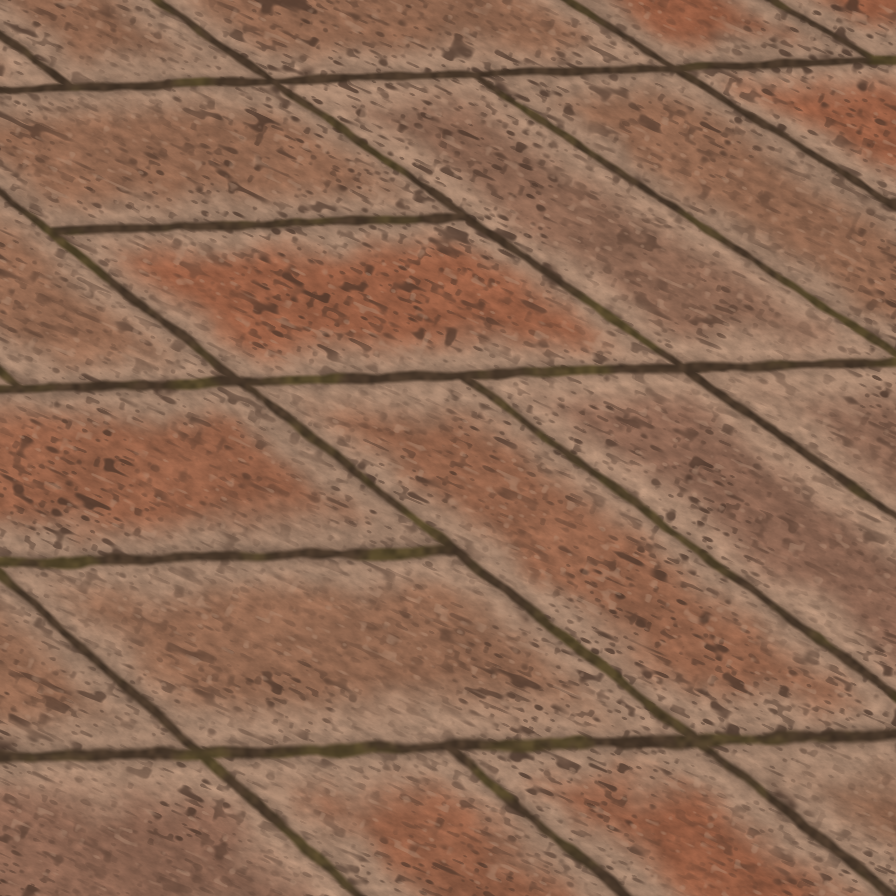
Reproduce this texture procedurally as a WebGL 2 fragment shader.

```glsl
#version 300 es
precision highp float;

uniform vec2 u_resolution;
out vec4 fragColor;

const vec3 RIM = vec3(0.655, 0.525, 0.435);
const vec3 CLAY = vec3(0.545, 0.385, 0.295);
const vec3 RED_CLAY = vec3(0.57, 0.345, 0.245);
const vec3 UMBER = vec3(0.50, 0.375, 0.31);
const vec3 PIT = vec3(0.27, 0.195, 0.155);
const vec3 JOINT = vec3(0.255, 0.195, 0.145);
const vec3 MOSS = vec3(0.30, 0.25, 0.145);

float hash(vec2 p) {
  vec3 q = fract(vec3(p.xyx) * 0.1031);
  q += dot(q, q.yzx + 33.33);
  return fract((q.x + q.y) * q.z);
}

float noise(vec2 p) {
  vec2 i = floor(p), f = fract(p);
  f = f * f * (3.0 - 2.0 * f);
  float low = mix(hash(i), hash(i + vec2(1, 0)), f.x);
  float high = mix(hash(i + vec2(0, 1)), hash(i + vec2(1, 1)), f.x);
  return mix(low, high, f.y);
}

float fbm(vec2 p) {
  float sum = 0.0, amp = 0.5;
  for (int i = 0; i < 4; i++) {
    sum += amp * noise(p);
    p = p * 2.03 + 17.1;
    amp *= 0.5;
  }
  return sum / 0.9375;
}

float roundBox(vec2 p, vec2 halfSize, float radius) {
  vec2 q = abs(p) - halfSize + radius;
  return length(max(q, 0.0)) + min(max(q.x, q.y), 0.0) - radius;
}

vec2 rotate(vec2 p, float angle) {
  float c = cos(angle), s = sin(angle);
  return vec2(c * p.x + s * p.y, c * p.y - s * p.x);
}

// Canvas point (y down) to paving plane, one unit per pair of bricks
vec2 toPaving(vec2 p) {
  mat3 view = mat3(0.491, -0.017, -0.005,
                   0.423, 0.309, -0.110,
                   0.268, 0.426, 1.0);
  vec3 g = inverse(view) * vec3(p, 1.0);
  return g.xy / g.z;
}

// Basket weave: xy = position from brick centre (long axis first), zw = brick id
vec4 basketWeave(vec2 g) {
  vec2 cell = floor(g), f = fract(g);
  bool upright = mod(cell.x + cell.y, 2.0) < 0.5;
  vec2 along = upright ? f.yx : f;
  float side = step(0.5, along.y);
  vec2 local = along - vec2(0.5, 0.25 + 0.5 * side);
  return vec4(local, cell * 2.0 + (upright ? vec2(side, 0) : vec2(0, side)));
}

vec3 brickColor(vec2 p, float depth, vec2 id) {
  float tone = hash(id + 41.7), redness = hash(id + 83.2);
  float blotch = fbm(p * 13.0 + id * 3.1);
  vec3 core = mix(CLAY, RED_CLAY, smoothstep(0.45, 0.95, redness));
  core = mix(core, UMBER, 0.8 * smoothstep(0.55, 0.9, tone));
  core *= 0.88 + 0.24 * blotch;
  vec3 rim = RIM * mix(0.92, 1.03, tone);
  float coreMask = smoothstep(0.03, 0.18, depth + 0.14 * (blotch - 0.5));
  return mix(rim, core, 0.92 * coreMask);
}

// Fine grain and slanted dark pits
vec3 weather(vec3 color, vec2 p) {
  vec2 q = rotate(p, 0.42);
  color *= 0.83 + 0.34 * fbm(q * vec2(75.0, 150.0));
  float patches = smoothstep(0.25, 0.7, fbm(p * 9.0 + 5.0));
  float coarse = smoothstep(0.70, 0.90, noise(q * vec2(62.0, 145.0) + 9.0));
  float fine = smoothstep(0.66, 0.90, noise(q * vec2(110.0, 230.0) + 50.0));
  float pits = max(coarse, 0.65 * fine) * mix(0.3, 0.95, patches);
  color = mix(color, PIT, 0.75 * pits);
  float flecks = smoothstep(0.74, 0.95, noise(q * vec2(90.0, 170.0) + 130.0));
  return mix(color, RIM * 1.08, 0.4 * flecks);
}

void main() {
  vec2 p = gl_FragCoord.xy / u_resolution;
  p.y = 1.0 - p.y;

  // Slightly uneven paving
  vec2 wobble = vec2(fbm(p * 24.0), fbm(p * 24.0 + 70.0)) - 0.5;
  vec2 paving = toPaving(p) + 0.018 * wobble;
  vec4 brick = basketWeave(paving);
  float depth = -roundBox(brick.xy, vec2(0.5, 0.25), 0.015);
  float coreDepth = -roundBox(brick.xy, vec2(0.5, 0.25), 0.14);

  vec3 color = weather(brickColor(p, coreDepth, brick.zw), p);

  // Worn edges, chipped in places
  float chip = smoothstep(0.70, 0.84, fbm(p * 16.0 + 31.0));
  float chipped = chip * (1.0 - smoothstep(0.02, 0.065, depth));
  color = mix(color, PIT * 1.1, 0.8 * chipped);
  color *= mix(0.86, 1.0, smoothstep(0.008, 0.045, depth));

  // Dark joints with traces of moss
  float halfWidth = 0.012 + 0.008 * (noise(p * 45.0) - 0.5);
  float joint = 1.0 - smoothstep(halfWidth - 0.006, halfWidth + 0.009, depth);
  vec3 grout = mix(JOINT, MOSS, smoothstep(0.45, 0.7, fbm(p * 14.0 + 60.0)));
  grout *= 0.85 + 0.35 * noise(p * 130.0);
  fragColor = vec4(mix(color, grout, 0.93 * joint), 1.0);
}
```
